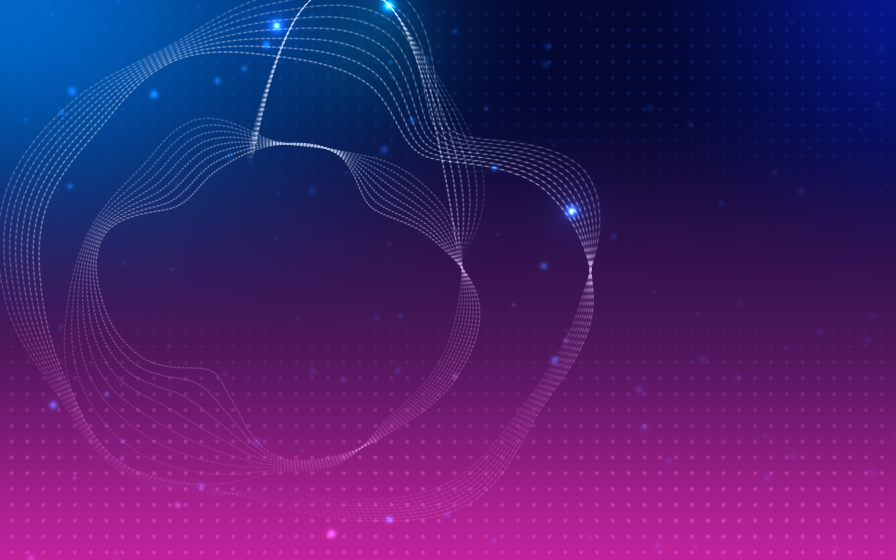
Reproduce this background procedurally as a Shadertoy shader.

```glsl
#define GRID_PITCH 0.02825
#define STRANDS 8
#define STRAND_WIDTH 0.0009
#define BEAD_PITCH 0.0085
#define RING_CENTER vec2(0.49, 0.458)
#define ARCH_X 0.62
#define PARTICLE_CELL 0.1
#define MAGENTA vec3(0.80, 0.14, 0.64)
#define PLUM vec3(0.25, 0.08, 0.33)
#define NAVY vec3(0.015, 0.03, 0.20)
#define AZURE vec3(0.0, 0.40, 0.78)
#define TAU 6.28319

// Radii of the two edges of each twisted ribbon, at equal angles
const vec2 INNER_RING[16] = vec2[16](
    vec2(.365, .329), vec2(.304, .350), vec2(.244, .333), vec2(.290, .296),
    vec2(.283, .290), vec2(.260, .356), vec2(.246, .340), vec2(.327, .354),
    vec2(.306, .369), vec2(.254, .394), vec2(.167, .396), vec2(.192, .350),
    vec2(.271, .302), vec2(.294, .308), vec2(.313, .288), vec2(.350, .310));
const vec2 OUTER_RING[16] = vec2[16](
    vec2(.569, .546), vec2(.525, .604), vec2(.375, .442), vec2(.427, .594),
    vec2(.442, .552), vec2(.469, .496), vec2(.442, .510), vec2(.442, .519),
    vec2(.413, .479), vec2(.396, .420), vec2(.396, .410), vec2(.350, .370),
    vec2(.360, .330), vec2(.420, .380), vec2(.500, .448), vec2(.510, .480));

vec2 hash2(vec2 p) {
    vec3 q = fract(p.xyx * vec3(.1031, .1030, .0973));
    q += dot(q, q.yzx + 33.33);
    return fract((q.xx + q.yz) * q.zy);
}

float gradientNoise(vec2 p) {
    vec2 i = floor(p), f = p - i, u = f * f * (3. - 2. * f);
    vec4 g;
    for (int k = 0; k < 4; k++) {
        vec2 corner = vec2(k & 1, k >> 1);
        g[k] = dot(hash2(i + corner) * 2. - 1., f - corner);
    }
    return mix(mix(g.x, g.y, u.x), mix(g.z, g.w, u.x), u.y);
}

// Periodic Catmull-Rom interpolation of the ribbon edges
vec2 ringEdges(vec2 knots[16], float turn) {
    float s = fract(turn) * 16., t = fract(s);
    int i = int(s);
    vec2 a = knots[(i + 15) & 15], b = knots[i & 15];
    vec2 c = knots[(i + 1) & 15], d = knots[(i + 2) & 15];
    return b + .5 * t * (c - a + t * (2. * a - 5. * b + 4. * c - d
         + t * (3. * (b - c) + d - a)));
}

float strand(float dist, float along, float pixel) {
    float line = 1. - smoothstep(0., STRAND_WIDTH + pixel, abs(dist));
    return line * (.62 + .38 * cos(along * TAU / BEAD_PITCH));
}

float ribbon(vec2 knots[16], vec2 q, float pixel) {
    float radius = length(q), turn = atan(q.y, q.x) / TAU, sum = 0.;
    vec2 edges = ringEdges(knots, turn);
    vec2 slope = (ringEdges(knots, turn + .002) - edges) / (.002 * TAU);
    for (int i = 0; i < STRANDS; i++) {
        float k = float(i) / float(STRANDS - 1);
        float r = mix(edges.x, edges.y, k);
        float stretch = length(vec2(1., mix(slope.x, slope.y, k) / r));
        sum += strand((radius - r) / stretch, turn * TAU * .4, pixel) * (1. - .45 * k);
    }
    return sum;
}

// Tall arch whose legs fan out and meet again
float arch(vec2 p, float pixel) {
    float depth = 1. - p.y, side = p.x - ARCH_X, sum = 0.;
    float halfWidth = .2 * pow((depth + .02) / .49, .35);
    float fan = sin(3.1416 * clamp(depth / .47, 0., 1.));
    float reach = side < 0. ? .30 : .47;
    float spread = side < 0. ? .012 : .075;
    for (int i = 0; i < 6; i++) {
        float k = float(i) / 5.;
        float w = halfWidth + spread * k * fan * depth / .3;
        sum += strand((abs(side) - w) * .93, depth, pixel) * (1. - .75 * k);
    }
    return sum * smoothstep(reach, reach - .06, depth);
}

vec3 particles(vec2 p) {
    vec3 light = vec3(0.);
    vec2 cell = floor(p / PARTICLE_CELL);
    for (int k = 0; k < 9; k++) {
        vec2 id = cell + vec2(k % 3 - 1, k / 3 - 1);
        vec2 seed = hash2(id + 17.), center = (id + hash2(id + 5.)) * PARTICLE_CELL;
        float size = mix(.003, .007, seed.x), d = length(p - center);
        float nearRings = exp(-8. * abs(length(center - RING_CENTER) - .45));
        float power = step(.45, seed.y) * (.08 + .6 * nearRings * seed.x);
        light += power * exp(-d * d / (size * size)) * mix(vec3(.1, .5, .95), vec3(.7, .5, .9), step(.88, seed.y));
    }
    return light;
}

vec3 spark(vec2 p, vec2 center, vec3 tint) {
    float d = length(p - center);
    return tint * (exp(-d * d / .00012) + .25 * exp(-d * 35.)) + .8 * exp(-d * d / .00002);
}

void mainImage(out vec4 fragColor, in vec2 fragCoord) {
    float pixel = 1. / iResolution.y;
    vec2 p = fragCoord * pixel, q = p - RING_CENTER;

    // Backdrop
    vec3 col = mix(MAGENTA, PLUM, smoothstep(-.1, .5, p.y));
    col = mix(col, NAVY, smoothstep(.4, .85, p.y));
    float leftGlow = smoothstep(1., 0., p.x) * smoothstep(.35, 1., p.y);
    col = mix(col, AZURE, leftGlow);
    col = mix(col, vec3(.02, .10, .62), .9 * smoothstep(1.1, 1.65, p.x) * smoothstep(.45, 1.1, p.y));
    vec2 tealOffset = (p - vec2(.67, .93)) / vec2(.13, .12);
    col += vec3(0., .10, .08) * exp(-dot(tealOffset, tealOffset));

    // Dot grid
    vec2 g = (fract((p - vec2(.5575, .4375)) / GRID_PITCH + .5) - .5) * GRID_PITCH;
    float gridDot = 1. - smoothstep(.0035 - pixel, .0035 + pixel, length(g));
    float gridFade = .42 * smoothstep(.5, .05, p.y) + .16 * smoothstep(.55, .9, p.y);
    gridFade *= 1. + .6 * gradientNoise(p * 5.);
    col = mix(col, mix(vec3(.93, .36, .82), vec3(.1, .4, .85), smoothstep(.4, .6, p.y)), gridDot * gridFade);

    // Beaded ribbons
    float outerFade = 1. - .85 * smoothstep(.1, .4, -q.y) * smoothstep(.3, .0, q.x);
    float lines = ribbon(INNER_RING, q, pixel) * .55;
    lines += ribbon(OUTER_RING, q, pixel) * .6 * outerFade;
    lines += arch(p, pixel) * .65;
    lines *= mix(.5, 1., smoothstep(.15, .7, p.y));
    vec3 lineColor = mix(vec3(.90, .50, .85), vec3(.78, .83, .96), smoothstep(.2, .75, p.y));
    col = mix(col, lineColor, min(lines, .85));

    // Lights
    col += particles(p);
    col += spark(p, vec2(.494, .954), vec3(.1, .35, 1.));
    col += spark(p, vec2(.694, .99), vec3(0., .6, .9));
    col += spark(p, vec2(1.021, .623), vec3(.1, .4, .9));
    fragColor = vec4(clamp(col, 0., 1.), 1.);
}
```
